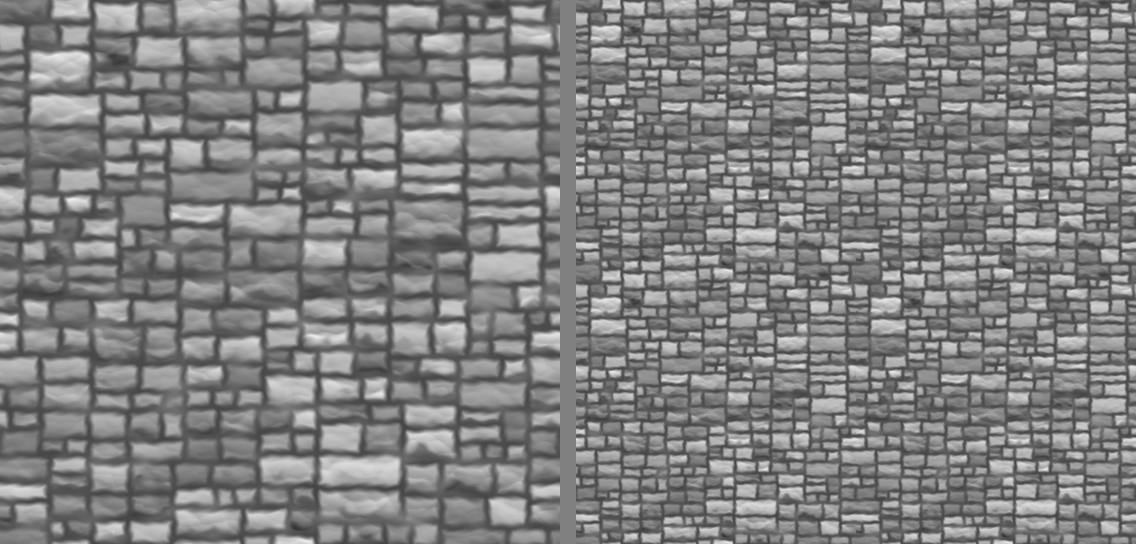
Left: one tile. Right: repeated 2 by 2.
A Shadertoy shader for this texture:

```glsl
// Soft grey wall of irregular squared stones with dark, blurred joints.

const vec2  GRID = vec2(8.0, 10.0);        // blocks per tile, both even
const vec2  FACET_GRID = vec2(16.0, 28.0); // broad bumps on the stone faces
const vec2  CHIP_GRID = vec2(38.0, 62.0);  // small chips on the stone faces
const float JOINT_SOFTNESS = 0.0125;
const float CORNER_RADIUS = 0.009;
const float WOBBLE = 0.0016;
const float JOINT_TONE = 0.31;
const float DARK_STONE = 0.47;
const float LIGHT_STONE = 0.78;
const float RELIEF = 0.75;
const float UNDERSIDE_SHADE = 0.42;
const float TAU = 6.2831853;

struct Stone { vec2 lo; vec2 hi; float seed; };

float hash(vec2 p) {
    vec3 q = fract(p.xyx * 0.1031);
    q += dot(q, q.yzx + 33.33);
    return fract((q.x + q.y) * q.z);
}

// Smooth cellular noise that wraps after n cells; roughly distance squared.
float cellular(vec2 uv, vec2 n) {
    vec2 p = uv * n, cell = floor(p);
    float sum = 0.0;
    for (int j = -1; j <= 1; j++)
    for (int i = -1; i <= 1; i++) {
        vec2 c = cell + vec2(i, j), w = mod(c, n);
        vec2 d = c + vec2(hash(w), hash(w + 71.0)) - p;
        sum += exp(-9.0 * dot(d, d));
    }
    return -log(sum + 1e-5) / 9.0;
}

// Slope of the bumps towards a light from above.
float slope(vec2 uv, vec2 n) {
    vec2 up = vec2(0.03, 0.16) / n;
    return cellular(uv + up, n) - cellular(uv, n);
}

// Layered sines with whole periods bend the joints slightly.
vec2 wobble(vec2 uv) {
    vec2 a = TAU * uv;
    return WOBBLE * (sin(a.yx * vec2(13.0, 11.0) + sin(a * 7.0) * 2.0)
                   + 0.6 * sin(a.yx * vec2(37.0, 29.0) + sin(a * 23.0) * 2.0));
}

// Even cells hold an upright wall, odd cells a level one.
bool isEven(vec2 c) { return mod(c.x + c.y, 2.0) < 0.5; }

float wall(vec2 c) {
    float r = hash(mod(c, GRID) + 5.0) - 0.5;
    return 0.5 + r * (isEven(c) ? 0.6 : 0.44);
}

// Interlocking blocks, each cut again into a few stones.
Stone findStone(vec2 uv) {
    vec2 g = uv * GRID, c = floor(g), f = g - c, side;
    if (isEven(c)) {
        side.x = step(wall(c), f.x);
        side.y = step(wall(c + vec2(2.0 * side.x - 1.0, 0.0)), f.y);
    } else {
        side.y = step(wall(c), f.y);
        side.x = step(wall(c + vec2(0.0, 2.0 * side.y - 1.0)), f.x);
    }
    vec2 v = c + side;
    float a = wall(v), b = wall(v - 1.0);
    float below = wall(v - vec2(0.0, 1.0)), left = wall(v - vec2(1.0, 0.0));
    Stone s;
    s.lo = (v - 1.0 + (isEven(v) ? vec2(b, below) : vec2(left, b))) / GRID;
    s.hi = (v + (isEven(v) ? vec2(a, left) : vec2(below, a))) / GRID;
    vec2 w = mod(v, GRID);
    s.seed = 1.0 + w.x + w.y * GRID.x;

    for (int k = 0; k < 4; k++) {
        vec2 size = s.hi - s.lo;
        float r = hash(vec2(s.seed, float(k) + 13.0));
        float ratio = mix(0.36, 0.64, hash(vec2(s.seed, float(k) + 29.0)));
        vec2 cut = mix(s.lo, s.hi, ratio);
        s.seed *= 2.0;
        if (size.x > size.y * mix(1.8, 3.2, r) && size.x > 0.075) {
            if (uv.x < cut.x) s.hi.x = cut.x;
            else { s.lo.x = cut.x; s.seed += 1.0; }
        } else if (size.y > mix(0.056, 0.112, r)) {
            if (uv.y < cut.y) s.hi.y = cut.y;
            else { s.lo.y = cut.y; s.seed += 1.0; }
        }
    }
    return s;
}

float roundedBox(vec2 p, vec2 halfSize, float radius) {
    vec2 q = abs(p) - halfSize + radius;
    return length(max(q, 0.0)) + min(max(q.x, q.y), 0.0) - radius;
}

void mainImage(out vec4 fragColor, in vec2 fragCoord) {
    vec2 uv = fragCoord / iResolution.xy;
    vec2 p = uv + wobble(uv);
    Stone s = findStone(p);
    vec2 size = s.hi - s.lo, local = (p - s.lo) / size;
    float edge = roundedBox(p - 0.5 * (s.lo + s.hi), 0.5 * size, CORNER_RADIUS);
    float body = smoothstep(0.0, JOINT_SOFTNESS, -edge);

    // Each stone has its own tone, roughness and piece of the bump pattern.
    float shade = hash(vec2(s.seed, 3.0)), rough = hash(vec2(s.seed, 57.0));
    vec2 face = p + vec2(shade, rough);
    float bumps = slope(face, FACET_GRID) + 0.45 * slope(face, CHIP_GRID);
    float tone = mix(DARK_STONE, LIGHT_STONE, shade);
    tone += RELIEF * mix(0.25, 1.0, rough) * bumps;
    tone += 0.1 * (local.y - 0.5);

    // Ragged shadow under the overhanging lower rim.
    float rim = local.y - 0.5 * cellular(face, CHIP_GRID * vec2(0.7, 0.5));
    float under = 1.0 - smoothstep(0.02, 0.34, rim);
    tone *= 1.0 - UNDERSIDE_SHADE * rough * under;

    float joint = JOINT_TONE + 0.22 * (cellular(uv, GRID * 2.0) - 0.12);
    fragColor = vec4(vec3(clamp(mix(joint, tone, body), 0.0, 1.0)), 1.0);
}
```
